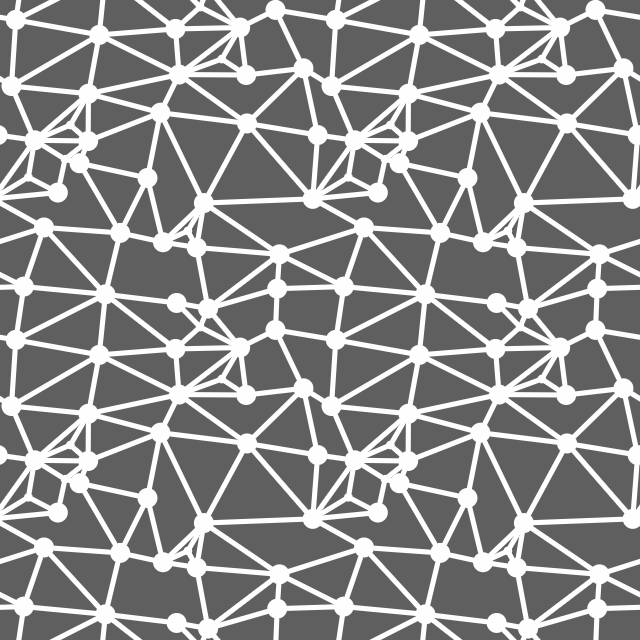
Reproduce this pattern procedurally as a WebGL 2 fragment shader.

```glsl
#version 300 es
precision highp float;

#define GRID vec2(5.0, 6.0)   // nodes per repeat
#define REPEATS 2.0           // repeats across the canvas
#define JITTER 0.42
#define WARP vec2(0.30, 0.28)
#define NODE_RADIUS 0.0156
#define HUB_RADIUS 0.0068
#define LINE_HALF 0.0040
#define SMALL_CELL 0.215      // sum of both diagonals
#define LARGE_CELL 0.262
#define DROPPED_LINKS 0.14
#define GROUND vec3(0.373)
#define INK vec3(0.995)

uniform vec2 u_resolution;
out vec4 fragColor;

const float TAU = 6.2831853;

vec2 wrapCell(vec2 id) {
  return floor(mod(id + 0.5, GRID));
}

vec2 hash2(vec2 p) {
  vec2 k = vec2(dot(p, vec2(127.1, 311.7)), dot(p, vec2(269.5, 183.3)));
  return fract(sin(k + 4.7) * 43758.5453);
}

// Position of a grid node in canvas units: jitter plus a periodic warp
vec2 nodeAt(vec2 id) {
  vec2 cell = wrapCell(id);
  vec2 phase = TAU * cell / GRID;
  vec2 warp = WARP * sin(vec2(phase.x + phase.y, phase.x - phase.y + 2.0));
  vec2 jitter = (hash2(cell) - 0.5) * JITTER;
  return (id + 0.5 + warp + jitter) / (GRID * REPEATS);
}

float disc(vec2 p, vec2 centre, float radius) {
  return length(p - centre) - radius;
}

float link(vec2 p, vec2 a, vec2 b) {
  vec2 ab = b - a, ap = p - a;
  float t = clamp(dot(ap, ab) / max(dot(ab, ab), 1e-6), 0.0, 1.0);
  return length(ap - ab * t) - LINE_HALF;
}

// Links, braces and hubs of the quad whose first corner is node id
float quadDistance(vec2 p, vec2 id) {
  vec2 a = nodeAt(id);
  vec2 b = nodeAt(id + vec2(1.0, 0.0));
  vec2 c = nodeAt(id + vec2(1.0, 1.0));
  vec2 d = nodeAt(id + vec2(0.0, 1.0));
  vec2 linkChance = hash2(wrapCell(id) + 17.0);
  float braceChance = hash2(wrapCell(id) + 41.0).x;

  float dist = disc(p, a, NODE_RADIUS);
  if (linkChance.x > DROPPED_LINKS) dist = min(dist, link(p, a, b));
  if (linkChance.y > DROPPED_LINKS) dist = min(dist, link(p, a, d));

  float ac = distance(a, c), bd = distance(b, d);
  float size = ac + bd;

  // Small cells: a hub joined to all four corners
  if (size < SMALL_CELL) {
    vec2 hub = (a + b + c + d) * 0.25;
    dist = min(dist, disc(p, hub, HUB_RADIUS));
    dist = min(dist, min(link(p, hub, a), link(p, hub, b)));
    return min(dist, min(link(p, hub, c), link(p, hub, d)));
  }

  // Other cells: the shorter diagonal, at times with a three-way hub
  bool useAC = ac < bd;
  vec2 from = useAC ? a : b;
  vec2 to = useAC ? c : d;
  vec2 apex = useAC ? b : c;
  bool hasHub = size < LARGE_CELL && braceChance < 0.22;
  if (hasHub || size > LARGE_CELL) dist = min(dist, link(p, from, to));
  if (hasHub) {
    vec2 hub = (from + to + apex) / 3.0;
    dist = min(dist, disc(p, hub, HUB_RADIUS));
    dist = min(dist, link(p, hub, apex));
    dist = min(dist, min(link(p, hub, from), link(p, hub, to)));
  }
  return dist;
}

void main() {
  vec2 uv = gl_FragCoord.xy / u_resolution;
  vec2 base = floor(uv * GRID * REPEATS);

  // Nearest shape among the surrounding quads
  float dist = 1.0;
  for (int y = -2; y <= 1; y++)
    for (int x = -2; x <= 1; x++)
      dist = min(dist, quadDistance(uv, base + vec2(x, y)));

  // One pixel of edge smoothing
  float pixel = 1.0 / min(u_resolution.x, u_resolution.y);
  float coverage = clamp(0.5 - dist / pixel, 0.0, 1.0);
  fragColor = vec4(mix(GROUND, INK, coverage), 1.0);
}
```
